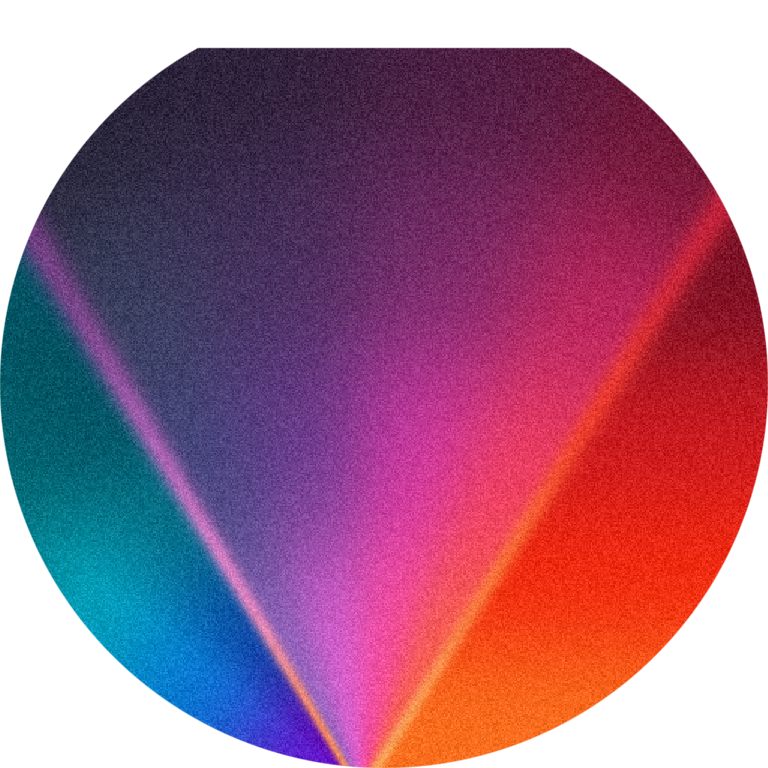
Give the GLSL for this background, as a Shadertoy shader.

```glsl
#define APEX vec2(0.47, -0.033)   // point where both beams meet
#define LEFT_ANGLE 0.533          // beam tilt from vertical, radians
#define RIGHT_ANGLE 0.551
#define DISC_RADIUS 0.5
#define TOP_CUT 0.9375
#define BLEND_SHARPNESS 2.4
#define GRAIN_CELLS 512.0
#define GRAIN_AMOUNT 0.085

// Smooth blend through four evenly spaced colours, x in 0..3
vec3 ramp(vec3 stops[4], float x) {
    x = clamp(x, -0.5, 3.5);
    vec3 sum = vec3(0.0);
    float total = 0.0;
    for (int i = 0; i < 4; i++) {
        float d = x - float(i);
        float weight = exp(-BLEND_SHARPNESS * d * d);
        sum += weight * stops[i];
        total += weight;
    }
    return sum / total;
}

float hash(vec2 p) {
    vec3 q = fract(vec3(p.xyx) * 0.1031);
    q += dot(q, q.yzx + 33.33);
    return fract((q.x + q.y) * q.z);
}

float gaussian(float d, float width) {
    return exp(-d * d / (width * width));
}

// Fan between the beams: four radial ramps blended by angle
vec3 fanColor(float spread, float radius) {
    float x = (radius - 0.2) / 0.25;
    vec3 slate = ramp(vec3[4](vec3(0.58, 0.40, 0.75), vec3(0.27, 0.28, 0.50),
                              vec3(0.23, 0.26, 0.38), vec3(0.15, 0.14, 0.21)), x);
    vec3 violet = ramp(vec3[4](vec3(0.86, 0.38, 0.82), vec3(0.40, 0.23, 0.55),
                               vec3(0.27, 0.19, 0.36), vec3(0.17, 0.13, 0.22)), x);
    vec3 magenta = ramp(vec3[4](vec3(0.96, 0.30, 0.62), vec3(0.82, 0.22, 0.65),
                                vec3(0.47, 0.17, 0.41), vec3(0.30, 0.12, 0.26)), x);
    vec3 crimson = ramp(vec3[4](vec3(0.97, 0.38, 0.30), vec3(0.95, 0.25, 0.37),
                                vec3(0.75, 0.15, 0.37), vec3(0.43, 0.09, 0.20)), x);
    return ramp(vec3[4](slate, violet, magenta, crimson), (spread + 0.8) / 0.533);
}

// Cool wedge left of the fan
vec3 coolColor(float spread, float radius) {
    float x = (radius - 0.07) / 0.18;
    vec3 nearBeam = ramp(vec3[4](vec3(0.42, 0.02, 0.72), vec3(0.04, 0.30, 0.66),
                                 vec3(0.02, 0.45, 0.53), vec3(0.00, 0.32, 0.38)), x);
    vec3 nearRim = ramp(vec3[4](vec3(0.42, 0.06, 0.80), vec3(0.02, 0.47, 0.83),
                                vec3(0.00, 0.64, 0.73), vec3(0.00, 0.42, 0.46)), x);
    return mix(nearBeam, nearRim, smoothstep(1.0, 2.2, -spread));
}

// Warm wedge right of the fan
vec3 warmColor(float y) {
    return ramp(vec3[4](vec3(0.98, 0.44, 0.12), vec3(0.95, 0.16, 0.06),
                        vec3(0.79, 0.10, 0.13), vec3(0.48, 0.07, 0.15)), (y - 0.06) / 0.19);
}

void mainImage(out vec4 fragColor, in vec2 fragCoord) {
    float side = min(iResolution.x, iResolution.y);
    vec2 uv = (fragCoord - 0.5 * iResolution.xy) / side + 0.5;
    float pixel = 1.0 / side;

    // Polar frame around the apex; spread is -1 and 1 on the beams
    vec2 p = uv - APEX;
    float radius = length(p);
    float spread = p.x / max(p.y, 0.01) / 0.6;
    float leftDist = p.x * cos(LEFT_ANGLE) + p.y * sin(LEFT_ANGLE);
    float rightDist = p.y * sin(RIGHT_ANGLE) - p.x * cos(RIGHT_ANGLE);

    // Three sectors with seams that soften outward
    float seam = 0.003 + 0.012 * radius;
    vec3 color = fanColor(spread, radius);
    color = mix(coolColor(spread, radius), color, smoothstep(-seam, seam, leftDist));
    color = mix(warmColor(uv.y), color, smoothstep(-seam, seam, rightDist));

    // Beams
    vec3 leftBeam = ramp(vec3[4](vec3(1.00, 0.58, 0.30), vec3(0.94, 0.54, 0.82),
                                 vec3(0.70, 0.38, 0.72), vec3(0.48, 0.25, 0.53)), (radius - 0.08) / 0.23);
    vec3 rightBeam = ramp(vec3[4](vec3(0.98, 0.68, 0.38), vec3(0.98, 0.47, 0.22),
                                  vec3(0.95, 0.24, 0.17), vec3(0.80, 0.14, 0.24)), (radius - 0.08) / 0.25);
    color = mix(color, leftBeam, 0.9 * gaussian(leftDist, 0.004 + 0.024 * radius));
    color = mix(color, rightBeam, 0.85 * gaussian(rightDist, 0.007 + 0.016 * radius));

    // Film grain
    vec2 cell = floor(uv * GRAIN_CELLS);
    color += GRAIN_AMOUNT * (hash(cell) + hash(cell + 71.7) - 1.0);

    // Disc with a flat top on white
    float edge = max(length(uv - 0.5) - DISC_RADIUS, uv.y - TOP_CUT);
    float mask = 1.0 - smoothstep(-pixel, pixel, edge);
    fragColor = vec4(mix(vec3(1.0), clamp(color, 0.0, 1.0), mask), 1.0);
}
```
